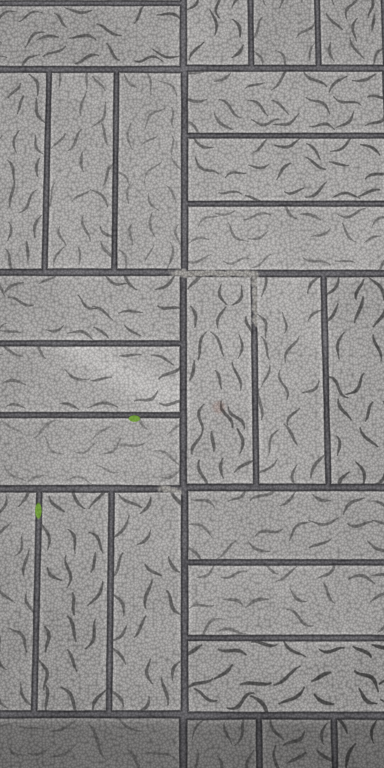
This texture is drawn by a Shadertoy shader. Its source:

```glsl
vec2 hash2(vec2 p) {
    return fract(sin(vec2(dot(p, vec2(127.1, 311.7)), dot(p, vec2(269.5, 183.3)))) * 43758.5);
}

// Cellular noise: distance to the nearest scattered point
float cellular(vec2 p) {
    vec2 cell = floor(p), f = fract(p);
    float nearest = 2.0;
    for (int j = -1; j <= 1; j++)
        for (int i = -1; i <= 1; i++) {
            vec2 o = vec2(i, j);
            nearest = min(nearest, length(o + hash2(cell + o) - f));
        }
    return nearest;
}

// Broad blotches from layered sines, about -1 to 1
float blotches(vec2 p) {
    float sum = 0.0, amp = 0.5;
    for (int i = 0; i < 4; i++) {
        sum += amp * sin(p.x + 1.7 * sin(p.y * 0.8)) * sin(p.y + 1.3 * sin(p.x * 0.9));
        p = mat2(1.5, 1.1, -1.1, 1.5) * p + 2.3;
        amp *= 0.6;
    }
    return sum;
}

float segment(vec2 p, vec2 a, vec2 b) {
    vec2 d = b - a;
    return length(p - a - d * clamp(dot(p - a, d) / dot(d, d), 0.0, 1.0));
}

float box(vec2 p, vec2 halfSize) {
    vec2 d = abs(p) - halfSize;
    return length(max(d, 0.0)) + min(max(d.x, d.y), 0.0);
}

// Distance to the short bent grooves of one plank, 3 long and 1 wide
float grooves(vec2 q, vec2 plank) {
    vec2 grid = vec2(7.0 / 3.0, 3.0), base = floor(q * grid);
    float nearest = 1.0;
    for (int j = -1; j <= 1; j++)
        for (int i = -1; i <= 1; i++) {
            vec2 cell = base + vec2(i, j);
            if (any(lessThan(cell, vec2(0))) || cell.x > 6.5 || cell.y > 2.5) continue;
            vec2 h = hash2(plank * 17.0 + cell), g = hash2(cell + plank * 23.0 + 5.0);
            if (g.x < 0.1) continue;
            vec2 r = q - (cell + 0.5 + 0.6 * (h - 0.5)) / grid;
            float angle = (g.y - 0.5) * 1.7;
            r = mat2(cos(angle), -sin(angle), sin(angle), cos(angle)) * r;
            r.y -= 0.045 * sin(r.x * (8.0 + 6.0 * h.x) + 6.3 * h.y);
            float reach = 0.11 + 0.1 * g.x;
            float taper = 0.012 * smoothstep(0.3, 1.0, abs(r.x) / reach);
            nearest = min(nearest, length(vec2(max(abs(r.x) - reach, 0.0), r.y)) + taper);
        }
    return nearest;
}

// Small leaf: a slim ellipse
float leaf(vec2 p, vec2 radius) {
    return 1.0 - smoothstep(0.75, 1.1, length(p / radius));
}

void mainImage(out vec4 fragColor, in vec2 fragCoord) {
    vec2 p = vec2(fragCoord.x, iResolution.y - fragCoord.y) / iResolution.x;

    // Blocks grow slightly toward the bottom
    float size = 0.52 + 0.035 * p.y;
    vec2 uv = vec2((p.x - 0.479) / size, log((0.508 + 0.053 * p.y) / 0.5175) / 0.053);
    vec2 block = floor(uv), q = fract(uv) * 3.0;

    // Three planks per block, turned on alternate blocks
    if (mod(block.x + block.y, 2.0) > 0.5) q = q.yx;
    float index = min(floor(q.y), 2.0);
    q.y -= index;
    vec2 plank = block * vec2(3.0, 5.0) + index;
    vec2 tone = hash2(plank + 3.7);
    float pixel = 3.0 / (size * iResolution.x);

    float grain = cellular(p * 135.0);
    float pits = cellular(p * 60.0 + 9.0);
    float broad = blotches(p * 14.0);

    // Stone surface and soft uneven light
    vec2 away = (p - vec2(0.6, 0.75)) * vec2(1.0, 0.75);
    float light = 0.645 - 0.1 * dot(away, away) + 0.03 * (tone.x - 0.5);
    light += 0.025 * broad + 0.2 * (0.45 - grain) + 0.05 * (pits - 0.5);
    vec3 color = light * vec3(1.0, 0.99, 0.982);

    // Pale scuff and brown stain
    float scuff = segment(p, vec2(0.2, 0.91), vec2(0.44, 1.04)) + 0.03 * broad;
    color += 0.08 * (1.0 - smoothstep(0.0, 0.08, scuff));
    float stain = length(p - vec2(0.57, 1.06)) + 0.006 * broad;
    color -= vec3(0.03, 0.07, 0.08) * (1.0 - smoothstep(0.008, 0.022, stain));

    // Pressed grooves, fainter on worn planks
    float depth = clamp(0.52 + 0.3 * p.x + 0.4 * (tone.y - 0.5), 0.3, 0.95);
    float groove = grooves(q, plank) + 0.006 * broad;
    float width = 0.013 + 0.012 * depth;
    color *= 1.0 - 0.55 * depth * (1.0 - smoothstep(width - pixel, width + pixel, groove));

    // Recessed joints with a dark crack along each plank
    float edge = box(q - vec2(1.5, 0.5), vec2(1.438, 0.456)) + 0.006 * broad;
    color *= 1.0 + 0.08 * smoothstep(-0.06, -0.02, edge);
    vec3 joint = vec3(0.39, 0.385, 0.4) + 0.05 * broad + 0.15 * (0.45 - grain);
    joint *= mix(0.6, 1.0, smoothstep(0.005, 0.045, edge));

    // Crumbled mortar left in the joints
    float mortar = segment(p, vec2(0.45, 0.712), vec2(0.66, 0.712));
    mortar = min(mortar, segment(p, vec2(0.665, 0.72), vec2(0.668, 0.84)));
    mortar = min(mortar, segment(p, vec2(0.42, 1.268), vec2(0.465, 1.285)));
    float crumbs = 1.0 - smoothstep(0.008, 0.02, mortar + 0.012 * pits);
    joint = mix(joint, vec3(0.63, 0.62, 0.6) - 0.25 * (grain - 0.4), crumbs * 0.85);
    color = mix(color, joint, smoothstep(-pixel, pixel, edge));

    // Darker foot of the paving
    color *= 1.0 - 0.24 * smoothstep(1.84, 1.9, p.y);

    // Fallen green leaves
    float leaves = max(leaf(p - vec2(0.35, 1.09), vec2(0.016, 0.009)),
                       leaf(p - vec2(0.1, 1.33), vec2(0.009, 0.022)));
    color = mix(color, vec3(0.44, 0.6, 0.24) + 0.1 * (0.4 - grain), leaves);
    fragColor = vec4(clamp(color, 0.0, 1.0), 1.0);
}
```
